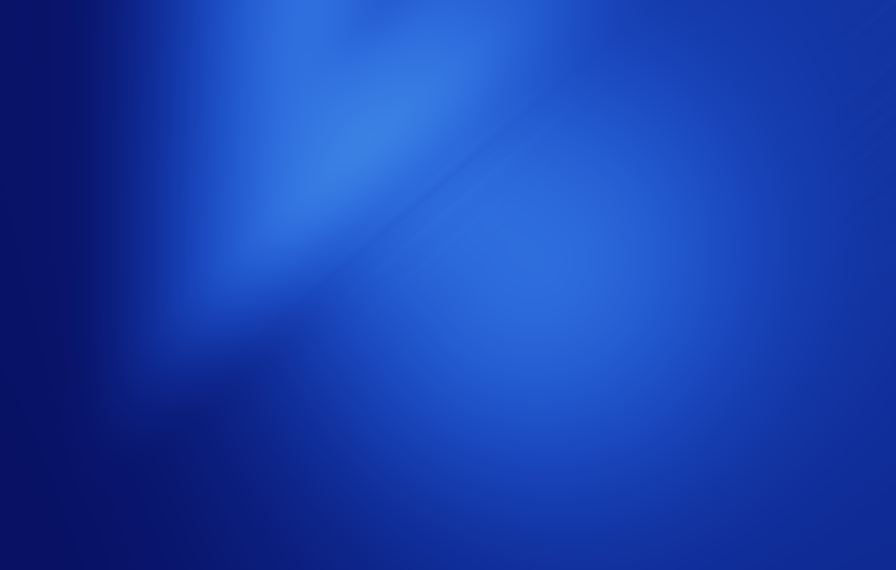
A WebGL 2 fragment shader for this background:

```glsl
#version 300 es
precision highp float;
// A deep blue backdrop: a soft diagonal beam at the upper left, a broad glow
// in the middle and fine slanted streaks. All parts add up to one brightness
// field, which a smooth colour ramp turns into blue.
uniform vec2 u_resolution;
out vec4 fragColor;

#define BEAM_LIGHT 0.25
#define GLOW_LIGHT 0.27
#define RIDGE_LIGHT 0.035
#define STREAK_LIGHT 0.022
#define STREAK_DENSITY 75.0
#define SEAM_POINT vec2(0.41, 0.406)
#define SEAM_DIR vec2(0.765, 0.645)

// Hash without sine
float hash(float n) {
    n = fract(n * 0.1031);
    n *= n + 33.33;
    return fract(n * (n + n));
}

float noise(float x) {
    float cell = floor(x);
    float blend = smoothstep(0.0, 1.0, x - cell);
    return mix(hash(cell), hash(cell + 1.0), blend);
}

// Gaussian glow with its own radius on each axis
float glow(vec2 offset, vec2 radius) {
    vec2 q = offset / radius;
    return exp(-0.5 * dot(q, q));
}

// Coordinates along and across a direction
vec2 alongAcross(vec2 p, vec2 dir) {
    return vec2(dot(p, dir), dot(p, vec2(-dir.y, dir.x)));
}

// Blue ramp driven by the brightness, which is also the green channel
vec3 blueRamp(float g) {
    return vec3(0.02 + 0.14 * g + 0.55 * g * g, g, 0.24 + 2.4 * g - 2.2 * g * g);
}

// Ambient light, rising to the right and towards the upper right
float ambient(vec2 p) {
    float rise = mix(0.065, 0.16, smoothstep(0.0, 1.2, p.x));
    return rise + p.y * (0.01 + 0.03 * smoothstep(0.6, 1.57, p.x));
}

// Beam with a soft upright left side and a slanted lower side
float beam(vec2 p, float across) {
    float leftSide = smoothstep(0.10, 0.55, p.x);
    float lowerSide = smoothstep(-0.08, 0.13, across);
    float rightFade = 1.0 - smoothstep(0.55, 1.3, p.x);
    return leftSide * lowerSide * rightFade;
}

// Thin light and dark lines that run along the seam
float streaks(vec2 p, vec2 seam) {
    float lines = noise(seam.y * STREAK_DENSITY + 40.0) - 0.5;
    lines += 0.5 * (noise(seam.y * STREAK_DENSITY * 2.3 + 90.0) - 0.5);
    float centre = glow(seam - vec2(0.44, -0.06), vec2(0.20, 0.05));
    float corner = 0.5 * smoothstep(1.42, 1.57, p.x) * smoothstep(0.35, 0.65, p.y);
    return lines * (centre + corner);
}

void main() {
    vec2 p = gl_FragCoord.xy / u_resolution.y;
    vec2 seam = alongAcross(p - SEAM_POINT, SEAM_DIR);

    float light = ambient(p);
    light += BEAM_LIGHT * beam(p, seam.y);
    light += GLOW_LIGHT * glow(p - vec2(0.90, 0.54), vec2(0.29, 0.28));

    // Ridge below the seam, crest of the beam and the dark fold at the top
    light += RIDGE_LIGHT * glow(seam - vec2(0.38, -0.08), vec2(0.18, 0.05));
    light += 0.04 * glow(p - vec2(0.52, 1.0), vec2(0.10, 0.16));
    vec2 fold = alongAcross(p - vec2(0.67, 1.0), vec2(0.60, 0.80));
    light -= 0.06 * glow(fold, vec2(0.11, 0.045));

    light += STREAK_LIGHT * streaks(p, seam);
    fragColor = vec4(blueRamp(max(light, 0.05)), 1.0);
}
```
